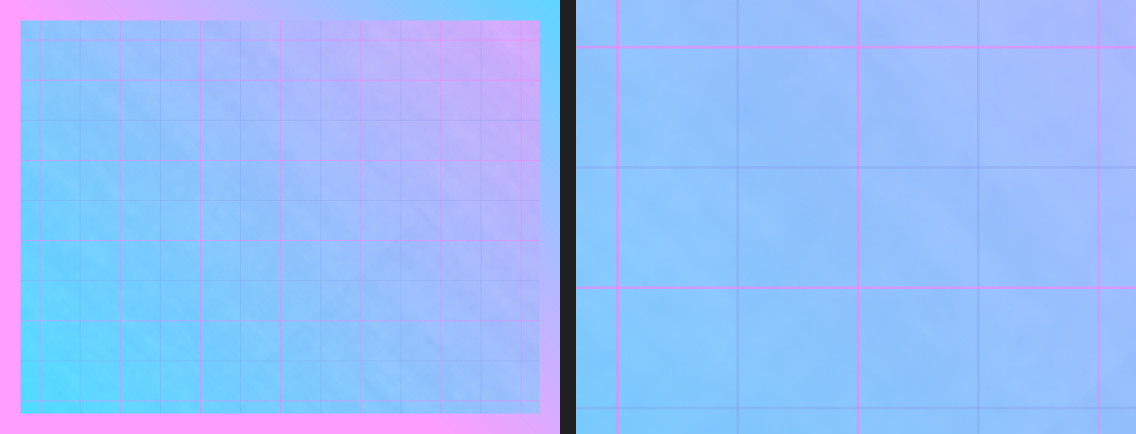
Left: the whole. Right: its middle third, enlarged.
This background is drawn by a Shadertoy shader. Its source:

```glsl
// A pastel gradient panel with a thin square grid, set in a frame whose gradient runs
// the other way. Both gradients follow the 45 degree diagonal; value noise adds paper
// mottling and streaks. Lengths are in canvas widths.

float hash(vec2 p) {
    vec3 q = fract(vec3(p.xyx) * 0.1031);
    q += dot(q, q.yzx + 33.33);
    return fract((q.x + q.y) * q.z);
}

float valueNoise(vec2 p) {
    vec2 cell = floor(p), f = fract(p);
    f = f * f * (3.0 - 2.0 * f);
    return mix(mix(hash(cell), hash(cell + vec2(1, 0)), f.x),
               mix(hash(cell + vec2(0, 1)), hash(cell + vec2(1, 1)), f.x), f.y);
}

float fbm(vec2 p) {
    float sum = 0.0, amp = 0.5;
    for (int i = 0; i < 4; i++) {
        sum += amp * valueNoise(p);
        p = p * 2.03 + 17.0;
        amp *= 0.5;
    }
    return sum;
}

// Coverage of a shape from its signed distance
float cover(float dist, float pixel) {
    return clamp(0.5 - dist / pixel, 0.0, 1.0);
}

// Lays one family of parallel lines over a colour; every other line is pink
vec3 ruleLines(vec3 col, float coord, float oddIsPink, float seed, float pixel) {
    float x = coord / 0.0716;
    float index = floor(x + 0.5);
    float line = cover(abs(x - index) * 0.0716 - 0.0008, pixel);
    float odd = mod(index, 2.0);
    float pink = mix(1.0 - odd, odd, oddIsPink);
    // The first line is always pink
    pink = max(pink, 1.0 - step(1.5, index));
    float wear = 0.85 + 0.3 * hash(vec2(index, seed));
    vec3 ink = mix(vec3(0.53, 0.60, 0.92), vec3(0.98, 0.51, 0.95), pink);
    return mix(col, ink, line * wear * mix(0.35, 0.62, pink));
}

// Paper wear: fine mottling, diagonal streaks and one soft crease
float paperWear(vec2 p) {
    float mottle = fbm(p * 60.0) - 0.47;
    float streak = fbm(vec2((p.x + p.y) * 28.0, (p.x - p.y) * 5.0)) - 0.47;
    float crease = (p.y - 0.07 - 0.91 * (p.x - 0.404)) * 0.74;
    float shade = smoothstep(0.002, -0.002, crease) * exp(min(crease, 0.0) * 16.0);
    shade *= smoothstep(0.38, 0.5, p.x) * smoothstep(0.86, 0.7, p.x);
    return 0.035 * mottle + 0.045 * streak - 0.012 * shade;
}

void mainImage(out vec4 fragColor, in vec2 fragCoord) {
    float pixel = 1.0 / iResolution.x;
    vec2 p = fragCoord * pixel;
    vec2 size = vec2(1.0, iResolution.y * pixel);
    float diagonal = p.x + p.y, corner = size.x + size.y;

    // Frame: pink held to the upper left corner, then towards cyan
    float frameMix = clamp((diagonal - 0.78) / (corner - 0.78), 0.0, 1.0);
    vec3 frame = mix(vec3(1.0, 0.62, 1.0), vec3(0.37, 0.84, 1.0), frameMix);

    // Panel: cyan to orchid
    float panelMix = (diagonal - 0.073) / (corner - 0.146);
    vec3 panel = mix(vec3(0.31, 0.86, 1.0), vec3(0.84, 0.66, 0.985), panelMix);
    panel += paperWear(p) * vec3(1.0, 0.7, 0.25);

    // Grid, counted from the upper left corner
    panel = ruleLines(panel, p.x, 1.0, 3.0, pixel);
    panel = ruleLines(panel, size.y - p.y, 0.0, 11.0, pixel);

    vec2 edge = abs(p - 0.5 * size) - (0.5 * size - 0.0365);
    float inside = cover(max(edge.x, edge.y), pixel);
    fragColor = vec4(clamp(mix(frame, panel, inside), 0.0, 1.0), 1.0);
}
```
